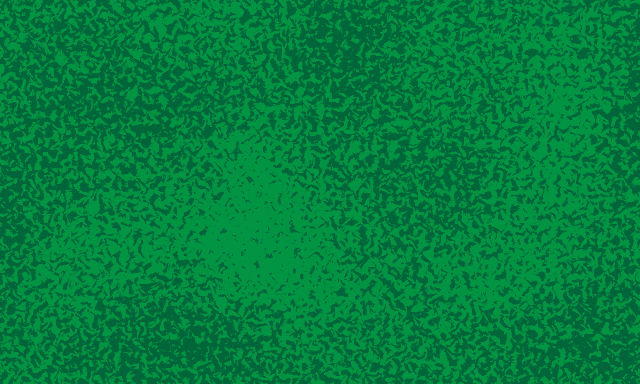
Reproduce this texture procedurally as a Shadertoy shader.

```glsl
// Draws a two-tone green grain of ragged flecks over a faint worn-cloth weave.
#define DARK_GREEN vec3(0.0, 0.395, 0.218)
#define LIGHT_GREEN vec3(0.004, 0.585, 0.264)
#define FLECKS 50.0        // fleck cells per canvas height
#define FINE_RATIO 2.1     // frequency of the fine grain against the flecks
#define FINE_AMOUNT 0.5
#define STRETCH 1.55       // elongation of each fleck
#define WEAVE_AMOUNT 0.045
#define MOTTLE_AMOUNT 0.045
#define EDGE_PIXELS 1.15
#define BASE_TONE 0.0

vec3 hash3(vec2 cell) {
    vec3 h = fract(vec3(cell.xyx) * vec3(0.1031, 0.1030, 0.0973));
    h += dot(h, h.yxz + 33.33);
    return fract((h.xxy + h.yzz) * h.zyx);
}

// Cellular distance in which every seed is stretched along its own direction.
float fleckDistance(vec2 p) {
    vec2 cell = floor(p), local = fract(p);
    float nearest = 2.0;
    for (int y = -1; y <= 1; y++) {
        for (int x = -1; x <= 1; x++) {
            vec2 offset = vec2(x, y);
            vec3 seed = hash3(cell + offset + 200.0);
            vec2 d = offset + 0.1 + 0.8 * seed.xy - local;
            float angle = 6.2832 * seed.z;
            vec2 along = vec2(cos(angle), sin(angle));
            vec2 q = vec2(dot(d, along) / STRETCH, dot(d, vec2(-along.y, along.x)) * STRETCH);
            nearest = min(nearest, length(q));
        }
    }
    return nearest;
}

// Balanced noise: dark flecks compete with light flecks.
float grain(vec2 p) {
    return fleckDistance(p) - fleckDistance(p * 1.03 + vec2(71.3, 37.7));
}

float spot(vec2 uv, vec2 centre, vec2 radius) {
    vec2 q = (uv - centre) / radius;
    return exp(-dot(q, q));
}

// Broad light and worn areas.
float broadTone(vec2 uv) {
    float tone = BASE_TONE;
    // Central glow and its arms
    tone += 0.46 * spot(uv, vec2(0.41, 0.39), vec2(0.10, 0.17));
    tone += 0.18 * spot(uv, vec2(0.40, 0.60), vec2(0.07, 0.10));
    tone += 0.22 * spot(uv, vec2(0.49, 0.23), vec2(0.07, 0.13));
    tone += 0.16 * spot(uv, vec2(0.25, 0.40), vec2(0.15, 0.12));
    tone += 0.17 * spot(uv, vec2(0.11, 0.27), vec2(0.10, 0.12));
    // Right-hand light band
    tone += 0.24 * spot(uv, vec2(0.89, 0.74), vec2(0.07, 0.18));
    tone += 0.20 * spot(uv, vec2(0.86, 0.47), vec2(0.07, 0.15));
    tone += 0.22 * spot(uv, vec2(0.76, 0.28), vec2(0.11, 0.13));
    tone += 0.12 * spot(uv, vec2(0.70, 0.85), vec2(0.10, 0.12));
    tone += 0.13 * spot(uv, vec2(0.31, 0.94), vec2(0.09, 0.10));
    // Shaded areas
    tone -= 0.16 * spot(uv, vec2(0.20, 0.76), vec2(0.14, 0.13));
    tone -= 0.20 * spot(uv, vec2(0.56, 0.87), vec2(0.10, 0.15));
    tone -= 0.12 * spot(uv, vec2(0.68, 0.52), vec2(0.12, 0.12));
    tone -= 0.22 * spot(uv, vec2(0.28, 0.11), vec2(0.17, 0.11));
    tone -= 0.18 * spot(uv, vec2(0.00, 0.42), vec2(0.06, 0.22));
    tone -= 0.16 * spot(uv, vec2(1.00, 0.74), vec2(0.045, 0.30));
    tone -= 0.17 * spot(uv, vec2(0.94, 0.08), vec2(0.16, 0.16));
    return tone;
}

// Layered sines: uneven threads in both directions.
float weave(vec2 p) {
    float rows = sin(p.y * 91.0 + 2.0 * sin(p.x * 5.0)) + sin(p.y * 143.0 + 1.7 * sin(p.x * 8.0 + 1.0));
    float columns = sin(p.x * 83.0 + 1.5 * sin(p.y * 4.0)) + sin(p.x * 137.0 + 1.3 * sin(p.y * 7.0));
    return 0.6 * rows + 0.4 * columns;
}

float mottle(vec2 p) {
    float a = sin(p.x * 17.0 + 2.0 * sin(p.y * 11.0)) * sin(p.y * 19.0 + sin(p.x * 13.0));
    float b = sin(p.x * 37.0 + 2.0 * sin(p.y * 23.0)) * sin(p.y * 41.0 + 2.0 * sin(p.x * 29.0));
    return a + 0.7 * b;
}

void mainImage(out vec4 fragColor, in vec2 fragCoord) {
    vec2 uv = fragCoord / iResolution.xy;
    vec2 p = fragCoord / iResolution.y;

    // Ragged warp of the fleck outlines
    vec2 q = p * FLECKS;
    q += 0.18 * sin(q.yx * 2.7 + 1.8 * sin(q * 1.3));

    float tone = grain(q) + FINE_AMOUNT * grain(q * FINE_RATIO + 19.0);
    tone += broadTone(uv) + WEAVE_AMOUNT * weave(p) + MOTTLE_AMOUNT * mottle(p);

    float edge = EDGE_PIXELS * FLECKS / iResolution.y;
    fragColor = vec4(mix(DARK_GREEN, LIGHT_GREEN, smoothstep(-edge, edge, tone)), 1.0);
}
```
